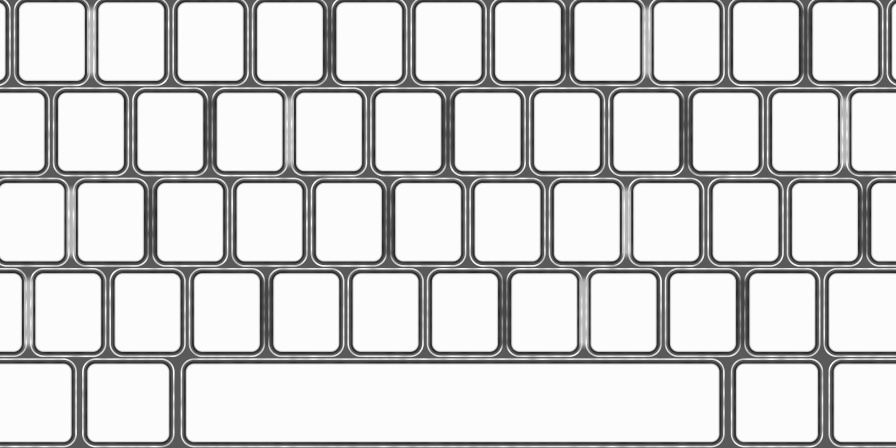
This pattern is drawn by a WebGL 2 fragment shader. Its source:

```glsl
#version 300 es
precision highp float;

#define ROW_PITCH 0.2016
#define KEY_PITCH 0.1771
#define KEY_HALF vec2(0.0781, 0.0922)
#define CORNER 0.023
#define ROW_SHIFT vec4(0.1523, 0.2474, 0.2031, 0.1159)
#define DARK_PHASE vec4(2.0, 0.0, 1.0, 0.0)
#define LIGHT_PHASE vec4(6.0, 6.0, 2.0, 0.0)
#define SPACE_CENTER 1.0104
#define BEVEL_WIDTH 0.0075
#define EDGE_WIDTH 0.0042
#define RIM vec2(0.0036, 0.0072)
#define WEAR 0.3

uniform vec2 u_resolution;
out vec4 fragColor;

const float FACE = 0.99;
const float BEVEL = 0.66;
const float EDGE = 0.2;
const float RIM_LIGHT = 0.86;
const float GAP = 0.35;

vec2 gradientAt(vec2 cell) {
    float h = fract(sin(dot(cell, vec2(127.1, 311.7))) * 4375.85);
    return vec2(cos(6.2832 * h), sin(6.2832 * h));
}

float gradientNoise(vec2 p) {
    vec2 i = floor(p), f = fract(p);
    vec2 u = f * f * (3.0 - 2.0 * f);
    float a = dot(gradientAt(i), f);
    float b = dot(gradientAt(i + vec2(1, 0)), f - vec2(1, 0));
    float c = dot(gradientAt(i + vec2(0, 1)), f - vec2(0, 1));
    float d = dot(gradientAt(i + vec2(1, 1)), f - vec2(1, 1));
    return mix(mix(a, b, u.x), mix(c, d, u.x), u.y);
}

float roundedBox(vec2 p, vec2 halfSize, float radius) {
    vec2 q = abs(p) - halfSize + radius;
    return length(max(q, 0.0)) + min(max(q.x, q.y), 0.0) - radius;
}

// Pixel coverage of the side where d exceeds the limit
float beyond(float limit, float d, float pixel) {
    return clamp((d - limit) / pixel + 0.5, 0.0, 1.0);
}

// Distance to the nearest key of the bottom row, mirrored about the space bar
float bottomRow(float x, float y) {
    float side = abs(x - SPACE_CENTER);
    float space = roundedBox(vec2(side, y), vec2(0.6, KEY_HALF.y), CORNER);
    float small = roundedBox(vec2(side - 0.724, y), vec2(0.096, KEY_HALF.y), CORNER);
    float outer = roundedBox(vec2(side - 1.146, y), vec2(0.3, KEY_HALF.y), CORNER);
    return min(space, min(small, outer));
}

void main() {
    vec2 p = gl_FragCoord.xy / u_resolution.y;
    float pixel = 1.0 / u_resolution.y;
    int row = int(clamp(floor(p.y / ROW_PITCH), 0.0, 4.0));
    float y = p.y - (float(row) + 0.5) * ROW_PITCH;

    float d;
    float darkGap = 0.0, lightGap = 0.0;
    if (row == 0) {
        d = bottomRow(p.x, y);
    } else {
        // Staggered rows of equal keys
        float column = (p.x - ROW_SHIFT[row - 1]) / KEY_PITCH;
        float key = floor(column + 0.5);
        float x = (column - key) * KEY_PITCH;
        if (row == 1 && key > 9.5) x = min(x, 0.0); // wide end key
        d = roundedBox(vec2(x, y), KEY_HALF, CORNER);

        // Uneven tone of the gaps between neighbours
        float gap = floor(column);
        float straight = 1.0 - smoothstep(0.065, 0.085, abs(y));
        lightGap = straight * float(mod(gap - LIGHT_PHASE[row - 1], 7.0) < 0.5);
        darkGap = straight * float(mod(gap - DARK_PHASE[row - 1], 3.0) < 0.5);
        darkGap *= 1.0 - lightGap;
    }

    float wear = WEAR * gradientNoise(p * 45.0);
    float gapTone = GAP + 0.36 * lightGap - 0.08 * darkGap;
    float rimTone = mix(RIM_LIGHT, 0.48, darkGap) - wear;

    // Layers from the face outward
    float bevel = smoothstep(-BEVEL_WIDTH - 0.5 * pixel, -EDGE_WIDTH + 0.5 * pixel, d);
    float tone = mix(FACE, BEVEL, bevel);
    tone = mix(tone, EDGE - 0.3 * wear, beyond(-EDGE_WIDTH, d, pixel));
    tone = mix(tone, gapTone, beyond(0.0, d, pixel));
    float rim = beyond(RIM.x, d, pixel) - beyond(RIM.y, d, pixel);
    tone = mix(tone, rimTone, rim);

    fragColor = vec4(vec3(tone), 1.0);
}
```
